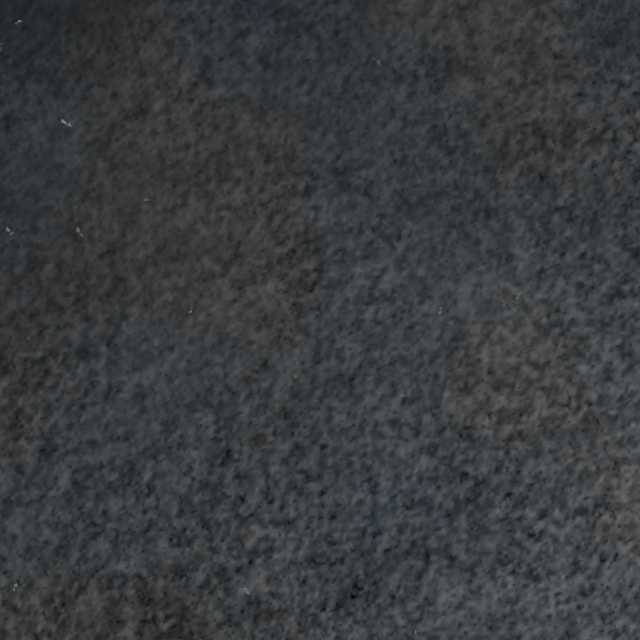
Give the GLSL for this texture, as a three.js fragment shader.

```glsl
// Dark worn asphalt: a slanted light falloff and cloudy stains under fine,
// slightly slanted grain that gets crisper toward the lower right.
// Layers of value noise make the surface; a loop scatters a few pale chips.

varying vec2 vUv;

const vec3  BASE_COLOR   = vec3(0.219, 0.230, 0.239);
const vec3  COOL_TINT    = vec3(-0.012, 0.001, 0.011);
const vec3  CHIP_COLOR   = vec3(0.56, 0.58, 0.58);
const vec2  LIGHT_SLOPE  = vec2(0.060, -0.034);
const float STAIN_SCALE  = 4.0;
const float STAIN_AMOUNT = 0.105;
const float GRAIN_SCALE  = 105.0;
const float GRAIN_AMOUNT = 0.185;
const float GRAIN_ANGLE  = 0.95;
const float GRAIN_STRETCH = 1.35;
const float PIT_DEPTH    = 0.055;
const float CHIP_SIZE    = 0.0042;
const int   CHIP_COUNT   = 15;

float hash(vec2 p) {
  return fract(sin(dot(p, vec2(127.1, 311.7))) * 43758.5453);
}

float noise(vec2 p) {
  vec2 cell = floor(p);
  vec2 f = fract(p);
  f = f * f * (3.0 - 2.0 * f);
  float low = mix(hash(cell), hash(cell + vec2(1.0, 0.0)), f.x);
  float high = mix(hash(cell + vec2(0.0, 1.0)), hash(cell + 1.0), f.x);
  return mix(low, high, f.y);
}

vec2 rotate(vec2 p, float angle) {
  float c = cos(angle);
  float s = sin(angle);
  return vec2(c * p.x + s * p.y, c * p.y - s * p.x);
}

// Cloudy noise, centred on zero
float clouds(vec2 p) {
  float sum = 0.0;
  float weight = 0.5;
  for (int i = 0; i < 4; i++) {
    sum += weight * (noise(p) - 0.5);
    p = rotate(p, 0.6) * 2.1 + 17.3;
    weight *= 0.55;
  }
  return sum;
}

// Mixed coarse and fine grain, centred on zero
float grain(vec2 p) {
  vec2 q = rotate(p, GRAIN_ANGLE) * GRAIN_SCALE;
  q.x /= GRAIN_STRETCH;
  float coarse = noise(q * 0.5 + 9.0) - 0.5;
  float medium = noise(q + 31.0) - 0.5;
  float fine = noise(rotate(q, 0.5) * 1.8 + 57.0) - 0.5;
  return 0.22 * coarse + 0.60 * medium + 0.50 * fine;
}

// Coverage of scattered chips, each a large and a small blob
float chips(vec2 p) {
  float cover = 0.0;
  for (int i = 0; i < CHIP_COUNT; i++) {
    float id = float(i);
    vec2 center = vec2(hash(vec2(id, 3.0)), hash(vec2(id, 8.0)));
    center.x = pow(center.x, 1.4);
    float size = CHIP_SIZE * mix(0.6, 1.2, hash(vec2(id, 13.0)));
    float strength = mix(0.25, 0.85, hash(vec2(id, 21.0)));
    vec2 d = rotate(p - center, 6.28 * hash(vec2(id, 34.0))) / size;
    d += 0.9 * (vec2(noise(p * 240.0), noise(p * 240.0 + 40.0)) - 0.5);
    float large = 1.0 - smoothstep(0.4, 1.3, length(d * vec2(0.8, 1.4)));
    float small = 1.0 - smoothstep(0.2, 0.9, length(d - vec2(1.9, 0.4)));
    cover = max(cover, strength * max(large, 0.7 * small));
  }
  return cover;
}

void main() {
  vec2 p = vUv;

  // Broad light and stains
  float tone = dot(p - 0.5, LIGHT_SLOPE);
  tone += STAIN_AMOUNT * clouds(p * STAIN_SCALE + 5.0);

  // Grain, softer toward the upper left
  float patches = noise(p * 7.0 + 70.0) - 0.5;
  float crispness = 0.95 + 0.35 * (p.x - 0.5) - 0.60 * (p.y - 0.5) + 0.35 * patches;
  tone += GRAIN_AMOUNT * crispness * grain(p);

  // Small dark pits between the grains
  float pits = smoothstep(0.72, 0.95, noise(rotate(p, 0.4) * 150.0 + 83.0));
  tone -= PIT_DEPTH * crispness * (pits - 0.06);

  // Drift between bluish and brownish grey
  float drift = 2.0 * (noise(p * 5.0 + 23.0) - 0.5) + 0.5 * (noise(p * 48.0) - 0.5);
  vec3 color = BASE_COLOR + tone + COOL_TINT * drift;

  color = mix(color, CHIP_COLOR, chips(p));
  gl_FragColor = vec4(color, 1.0);
}
```
